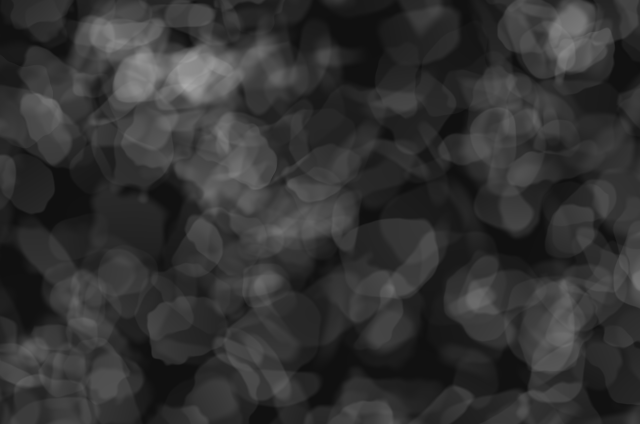
Reproduce this texture procedurally as a Shadertoy shader.

```glsl
vec3 hash3(float n) {
    vec3 h = fract(n * vec3(0.1031, 0.1030, 0.0973));
    h += dot(h, h.yzx + 33.33);
    return fract((h.xxy + h.yzz) * h.zyx);
}

vec2 gradientAt(vec2 cell) {
    vec3 h = fract(cell.xyx * vec3(0.1031, 0.1030, 0.0973));
    h += dot(h, h.yzx + 33.33);
    return fract((h.xx + h.yz) * h.zy) * 2.0 - 1.0;
}

float gradientNoise(vec2 p) {
    vec2 i = floor(p), f = p - i;
    vec2 u = f * f * (3.0 - 2.0 * f);
    vec2 e = vec2(1.0, 0.0);
    return mix(
        mix(dot(gradientAt(i), f), dot(gradientAt(i + e), f - e), u.x),
        mix(dot(gradientAt(i + e.yx), f - e.yx), dot(gradientAt(i + 1.0), f - 1.0), u.x),
        u.y);
}

// Coverage of one bent, ragged, translucent flake
float flake(vec2 d, float size, float seed, vec3 ragged) {
    vec3 shape = hash3(seed + 0.37);
    vec3 finish = hash3(seed + 0.71);

    float angle = 6.2832 * shape.x;
    float c = cos(angle), s = sin(angle);
    vec2 q = mat2(c, -s, s, c) * d;
    q.y += (shape.z - 0.5) * 5.0 * q.x * q.x;

    // Outline between an ellipse and a rounded box
    vec2 axes = size * vec2(1.0, mix(0.22, 0.95, shape.y));
    vec2 a = q * q / (axes * axes);
    float outline = mix(sqrt(a.x + a.y), sqrt(sqrt(dot(a, a))), 0.6) - 1.0;
    outline += dot(ragged, finish * 2.0 - 1.0);
    outline = max(outline, length(d) / size - 1.25);

    float edge = mix(0.003, 0.014, finish.z * finish.z);
    float body = 1.0 - smoothstep(-edge, edge, outline * axes.y);
    return body * clamp(0.85 + 0.35 * q.x / size, 0.4, 1.2);
}

void mainImage(out vec4 fragColor, in vec2 fragCoord) {
    vec2 p = fragCoord / iResolution.y;
    float widthScale = iResolution.x / iResolution.y / 1.506;
    float light = 0.935;

    // Edge roughness shared by all flakes, mixed differently for each
    float fine = gradientNoise(p * 37.0);
    vec3 ragged = vec3(
        0.6 * gradientNoise(p * 12.0) + 0.15 * fine,
        0.6 * gradientNoise(p * 15.0 + 31.0) - 0.15 * fine,
        0.6 * gradientNoise(p * 9.0 + 57.0));

    // Loose flakes: three jittered grids, nine neighbours each
    for (int i = 0; i < 27; i++) {
        int layer = i / 9, k = i % 9;
        vec2 grid = p / 0.16 + float(layer) * vec2(7.37, 11.61);
        vec2 cell = floor(grid) + vec2(k % 3, k / 3) - 1.0;
        float seed = dot(cell, vec2(1.618, 37.27)) + float(layer) * 211.3 + 90.0;
        vec3 h = hash3(seed);
        vec2 d = (grid - cell - h.xy) * 0.16;
        float cover = flake(d, mix(0.055, 0.12, h.z), seed, ragged);
        light *= 1.0 - cover * mix(0.035, 0.11, fract(h.z * 17.0));
    }

    // Bright clusters: center and opacity
    vec3 clusters[11] = vec3[11](
        vec3(0.29, 0.86, 0.09), vec3(0.44, 0.84, 0.12), vec3(0.51, 0.71, 0.10),
        vec3(0.57, 0.89, 0.07), vec3(1.34, 0.90, 0.10), vec3(1.26, 0.72, 0.06),
        vec3(0.05, 0.13, 0.08), vec3(0.18, 0.27, 0.06), vec3(1.33, 0.29, 0.07),
        vec3(0.60, 0.33, 0.06), vec3(0.70, 0.47, 0.04));
    for (int i = 0; i < 11; i++) {
        vec2 offset = p - clusters[i].xy * vec2(widthScale, 1.0);
        int count = dot(offset, offset) < 0.085 ? 12 : 0;
        for (int j = 0; j < count; j++) {
            float seed = float(i * 12 + j) * 1.618 + 611.0;
            vec3 h = hash3(seed);
            vec2 spread = h.xy + hash3(seed + 0.53).xy - 1.0;
            float cover = flake(offset - 0.13 * spread, mix(0.035, 0.085, h.z), seed, ragged);
            light *= 1.0 - cover * clusters[i].z;
        }
    }

    // Faint smoky unevenness
    float shade = (1.0 - light) * (1.0 + 0.12 * gradientNoise(p * 6.0));
    fragColor = vec4(vec3(shade), 1.0);
}
```
